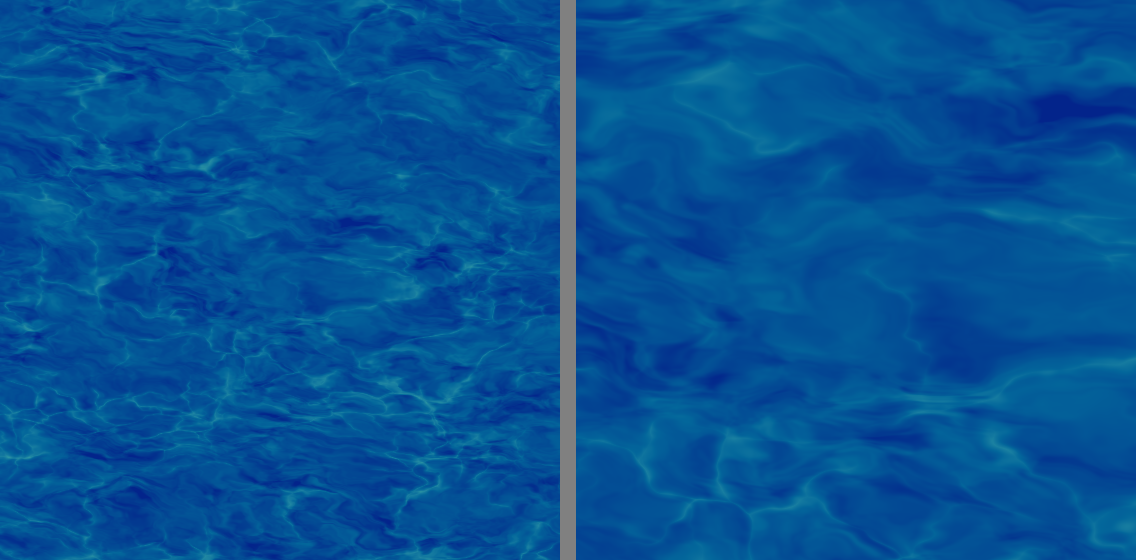
Left: the whole. Right: its middle third, enlarged.
This texture is drawn by a WebGL 2 fragment shader. Its source:

```glsl
#version 300 es
precision highp float;
// Rippled deep blue water with pale caustic filaments and dark wave troughs.
uniform vec2 u_resolution;
out vec4 fragColor;

float hash(vec2 p) {
    return fract(sin(dot(p, vec2(127.1, 311.7))) * 43758.5453);
}

vec2 hash2(vec2 p) {
    return vec2(hash(p), hash(p + vec2(37.3, 17.9)));
}

float valueNoise(vec2 p) {
    vec2 cell = floor(p);
    vec2 f = fract(p);
    vec2 w = f * f * f * (f * (f * 6.0 - 15.0) + 10.0);
    float low = mix(hash(cell), hash(cell + vec2(1.0, 0.0)), w.x);
    float high = mix(hash(cell + vec2(0.0, 1.0)), hash(cell + vec2(1.0)), w.x);
    return mix(low, high, w.y);
}

// Layered noise, centred on zero
float fbm(vec2 p, int octaves) {
    float sum = 0.0;
    float gain = 0.5;
    for (int i = 0; i < octaves; i++) {
        sum += gain * (valueNoise(p) - 0.5);
        p = mat2(0.99, 0.12, -0.12, 0.99) * p * 2.03 + vec2(11.7, 5.3);
        gain *= 0.5;
    }
    return sum;
}

// Distances to the three nearest scattered points, in ascending order
vec3 nearestThree(vec2 p) {
    vec2 cell = floor(p);
    vec3 nearest = vec3(9.0);
    for (int y = -2; y <= 2; y++) {
        for (int x = -2; x <= 2; x++) {
            vec2 corner = cell + vec2(x, y);
            float d = length(corner + hash2(corner) - p);
            if (d < nearest.x) nearest = vec3(d, nearest.xy);
            else if (d < nearest.y) nearest = vec3(nearest.x, d, nearest.y);
            else if (d < nearest.z) nearest.z = d;
        }
    }
    return nearest;
}

// Thin light lines between cells, with glints where lines meet
float caustic(vec2 p, float width, float glint) {
    vec3 d = nearestThree(p);
    float line = exp(-(d.y - d.x) / width);
    float node = exp(-(d.z - d.x) / (width * 1.6));
    return line + glint * node;
}

// Bends the surface with broad swells and small ragged ripples
vec2 ripple(vec2 p) {
    vec2 swell = vec2(fbm(p * vec2(4.0, 6.0), 3), fbm(p * vec2(4.0, 7.0) + 31.0, 3));
    vec2 chop = vec2(fbm(p * vec2(20.0, 36.0) + 7.0, 3), fbm(p * vec2(18.0, 36.0) + 53.0, 3));
    return p + swell * vec2(0.18, 0.12) + chop * vec2(0.07, 0.035);
}

// Short dark dashes lying along the waves
float troughs(vec2 p, vec2 scale) {
    return smoothstep(0.66, 0.84, valueNoise(p * scale + 13.0));
}

// Maps the green level of the water to its full colour
vec3 waterColor(float tone) {
    float pale = max(tone - 0.40, 0.0);
    return vec3(0.01 + 0.9 * pale, tone, 0.51 + 0.24 * min(tone, 0.5));
}

void main() {
    vec2 p = gl_FragCoord.xy / u_resolution.y;
    vec2 q = ripple(p);
    vec2 slanted = vec2(q.x, q.y + 0.13 * p.x);
    float choppy = smoothstep(-0.14, 0.16, fbm(p * vec2(6.0, 10.0) + 23.0, 3));

    // Broad patches, horizontal streaks and fine broken glitter
    float tone = 0.311;
    tone += 0.12 * fbm(q * vec2(5.0, 11.0) + 3.0, 3);
    tone += 0.20 * fbm(slanted * vec2(12.0, 36.0) + 19.0, 3);
    tone += mix(0.15, 0.34, choppy) * fbm(slanted * vec2(36.0, 84.0) + 61.0, 3);

    // Large and small caustic nets that fade in and out
    float largeMask = smoothstep(-0.18, 0.18, fbm(p * vec2(8.0, 11.0) + 71.0, 3));
    float smallMask = smoothstep(-0.08, 0.18, fbm(p * vec2(7.0, 11.0) + 97.0, 3));
    float sparkle = 1.0 + 2.0 * fbm(p * vec2(60.0, 80.0) + 5.0, 2);
    tone += 0.13 * sparkle * largeMask * caustic(q * vec2(5.5, 9.5), 0.06, 1.0);
    tone += 0.11 * sparkle * smallMask * caustic(q * vec2(13.0, 26.0) + 41.0, 0.11, 0.5);

    // Dark elongated troughs of two sizes gathered in groups
    tone -= 0.08 * choppy * troughs(slanted, vec2(11.0, 42.0));
    tone -= 0.06 * choppy * troughs(slanted + 0.37, vec2(21.0, 74.0));

    // Soft shoulder for the brightest crests
    float crest = max(tone - 0.40, 0.0);
    tone = min(tone, 0.40) + crest / (1.0 + 2.5 * crest);

    fragColor = vec4(waterColor(clamp(tone, 0.14, 0.64)), 1.0);
}
```
